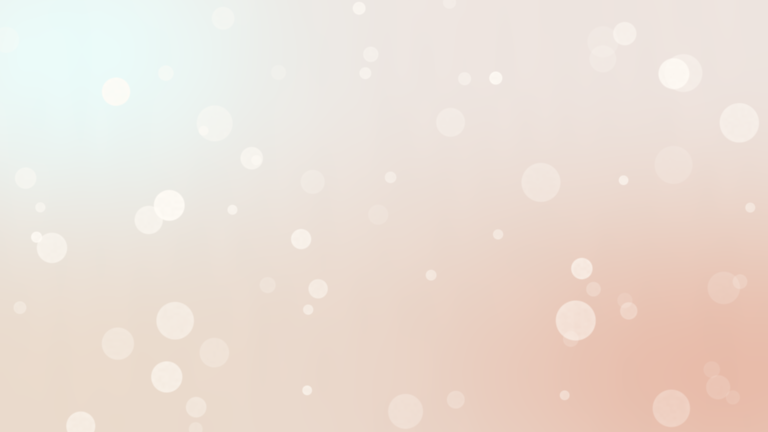
This background is drawn by a Shadertoy shader. Its source:

```glsl
// Pale bokeh backdrop: a warm vertical wash with a mint glow at upper left
// and a coral glow at lower right, under scattered translucent discs of light.
// Discs follow a jittered low-discrepancy sequence, with hashed size and opacity.

const int DISC_COUNT = 66;
const vec3 SAND  = vec3(0.918, 0.860, 0.815);
const vec3 BLUSH = vec3(0.932, 0.896, 0.876);
const vec3 TAN   = vec3(0.920, 0.852, 0.785);
const vec3 MINT  = vec3(0.920, 0.985, 0.978);
const vec3 CORAL = vec3(0.908, 0.735, 0.665);
const vec3 CREAM = vec3(1.000, 0.986, 0.962);

float hash(vec2 p) {
    return fract(sin(dot(p, vec2(127.1, 311.7))) * 43758.5453);
}

float valueNoise(vec2 p) {
    vec2 cell = floor(p);
    vec2 f = fract(p);
    f = f * f * (3.0 - 2.0 * f);
    float low = mix(hash(cell), hash(cell + vec2(1.0, 0.0)), f.x);
    float high = mix(hash(cell + vec2(0.0, 1.0)), hash(cell + 1.0), f.x);
    return mix(low, high, f.y);
}

// Elliptical Gaussian falloff
float glow(vec2 uv, vec2 center, vec2 spread) {
    vec2 d = (uv - center) / spread;
    return exp(-dot(d, d));
}

float coralAmount(vec2 uv) {
    return glow(uv, vec2(0.95, 0.13), vec2(0.36, 0.36));
}

vec3 backdrop(vec2 uv) {
    vec3 color = mix(SAND, BLUSH, smoothstep(0.2, 0.85, uv.y));
    color = mix(color, TAN, 0.6 * glow(uv, vec2(0.1, 0.12), vec2(0.26, 0.28)));
    color = mix(color, MINT, glow(uv, vec2(0.09, 0.88), vec2(0.28, 0.38)));
    return mix(color, CORAL, coralAmount(uv));
}

// Coverage of a soft disc: mottled inside, with a faint brighter rim
float disc(vec2 p, vec2 center, float radius, float seed, float edge) {
    float dist = length(p - center);
    float body = 1.0 - smoothstep(radius - edge, radius + edge, dist);
    float mottle = valueNoise((p - center) * 130.0 + seed * 37.0);
    float rim = smoothstep(0.65, 0.95, dist / radius);
    return body * (0.84 + 0.16 * mottle + 0.08 * rim);
}

vec3 addDiscs(vec3 color, vec2 p, float aspect, float edge) {
    for (int i = 0; i < DISC_COUNT; i++) {
        float id = float(i);
        vec2 jitter = vec2(hash(vec2(id, 1.3)), hash(vec2(id, 2.7))) - 0.5;
        vec2 place = fract(id * vec2(0.7549, 0.5698) + 0.22 * jitter + 0.37);
        vec2 center = place * vec2(aspect, 1.0);

        float sizePick = hash(vec2(id, 4.1));
        float radius = mix(0.011, 0.047, pow(sizePick, 1.7));
        float strength = hash(vec2(id, 5.9));
        float opacity = mix(0.16, 0.92, strength * strength);
        opacity = max(opacity, 0.55 * (1.0 - smoothstep(0.1, 0.5, sizePick)));
        opacity *= 1.0 - 0.45 * coralAmount(place);

        float cover = disc(p, center, radius, id, edge);
        color = mix(color, CREAM, opacity * cover);
    }
    return color;
}

void mainImage(out vec4 fragColor, in vec2 fragCoord) {
    vec2 uv = fragCoord / iResolution.xy;
    vec2 p = fragCoord / iResolution.y;
    float aspect = iResolution.x / iResolution.y;
    float edge = max(0.0026, 0.75 / iResolution.y);

    vec3 color = addDiscs(backdrop(uv), p, aspect, edge);
    color += 0.006 * (valueNoise(uv * vec2(38.0, 7.0)) - 0.5);   // gentle streaks
    fragColor = vec4(clamp(color, 0.0, 1.0), 1.0);
}
```
